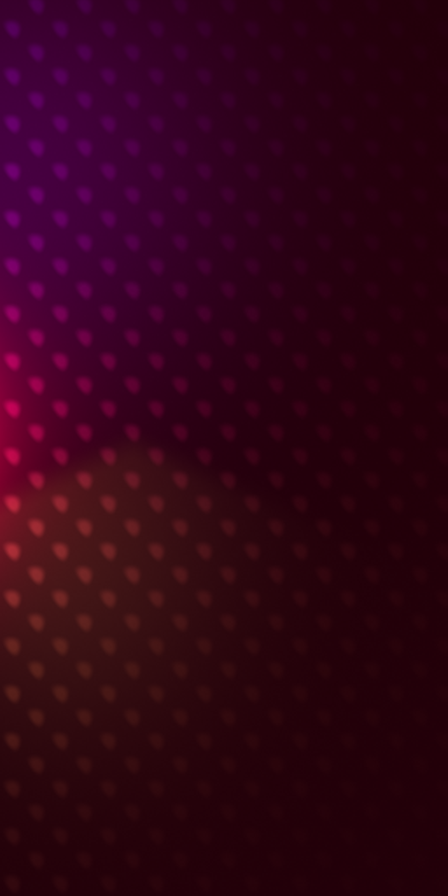
Reproduce this background procedurally as a WebGL 2 fragment shader.

```glsl
#version 300 es
precision highp float;
// Soft staggered dots over a dark wine field lit from the left edge.
// Gaussian glows run from violet through crimson to a brown lower haze;
// two offset lattices form the dots, tinted by height and faded to the right.

uniform vec2 u_resolution;
out vec4 fragColor;

// Bell-shaped falloff around a centre, with a separate width per axis.
float glow(vec2 p, vec2 centre, vec2 size) {
    vec2 d = (p - centre) / size;
    return exp(-dot(d, d));
}

// Blurred drop: wide at the upper left, narrowing to the lower right.
float softDot(vec2 d) {
    d.x = (d.x + 0.22 * d.y) * (1.0 - 14.0 * d.y);
    d.y *= 0.85;
    return 1.0 - smoothstep(0.006, 0.023, length(d));
}

// Square lattice plus a copy shifted by half a cell.
float dotPattern(vec2 p) {
    vec2 cell = vec2(0.107, 0.106);
    vec2 q = (p - vec2(0.029, 1.935)) / cell;
    float even = softDot((fract(q + 0.5) - 0.5) * cell);
    float odd = softDot((fract(q) - 0.5) * cell);
    return max(even, odd);
}

vec3 background(vec2 p) {
    vec3 color = vec3(0.135, 0.0, 0.035);
    color += vec3(0.14, 0.0, 0.22) * glow(p, vec2(0.0, 1.62), vec2(0.52, 0.55));

    // Brown haze below a soft, roof-shaped edge
    float roof = 1.04 - 0.45 * abs(p.x - 0.3);
    float haze = glow(p, vec2(0.13, 0.77), vec2(0.37, 0.43));
    haze *= 1.0 - smoothstep(roof - 0.07, roof + 0.02, p.y);
    color = mix(color, vec3(0.25, 0.09, 0.085), haze);

    // Crimson light hugging the left edge
    float edge = exp(-p.x / 0.12) * exp(-pow((p.y - 1.02) / 0.29, 2.0));
    return color + vec3(0.36, 0.0, 0.10) * edge;
}

// Dot colour by height: brown, orange, crimson, magenta, violet.
vec3 dotTint(float y) {
    vec3 tint = mix(vec3(0.06, 0.03, 0.02), vec3(0.15, 0.08, 0.04), smoothstep(0.1, 0.5, y));
    tint = mix(tint, vec3(0.31, 0.10, 0.10), smoothstep(0.5, 0.8, y));
    tint = mix(tint, vec3(0.32, 0.01, 0.15), smoothstep(0.8, 1.1, y));
    tint = mix(tint, vec3(0.18, 0.0, 0.20), smoothstep(1.1, 1.5, y));
    return mix(tint, vec3(0.10, 0.0, 0.17), smoothstep(1.5, 2.0, y));
}

void main() {
    // Width spans 0..1 and height 0..2
    vec2 p = gl_FragCoord.xy / u_resolution * vec2(1.0, 2.0);
    vec3 color = background(p);
    color += dotTint(p.y) * dotPattern(p) * exp(-p.x / 0.42);

    // Fine grain hides banding in the dark gradients
    float grain = fract(sin(dot(floor(p * 256.0), vec2(12.9898, 78.233))) * 43758.5453);
    color += (grain - 0.5) * 0.004;
    fragColor = vec4(color, 1.0);
}
```
